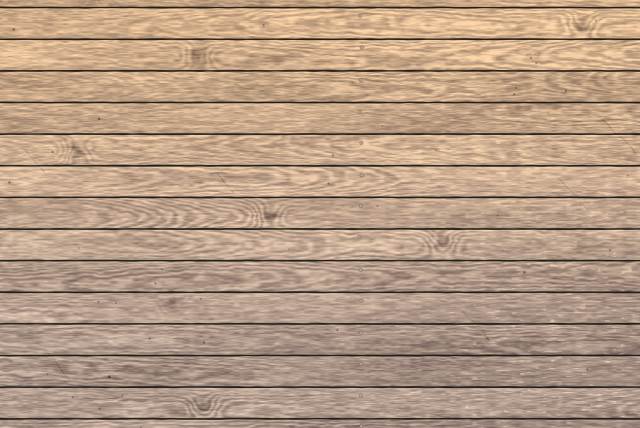
Write a Shadertoy shader that draws this texture.

```glsl
// Weathered horizontal timber boards with dark gaps and a column of nail heads.
// Each board gets its own tone, arched growth rings, fibres, knots and pinholes
// from hashed noise; a few slanting scratches cross them. Unit: canvas height.

const float PITCH = 0.0739;         // board height including its gap
const float FIRST_GAP = 0.0215;     // height of the lowest gap
const float GAP_HALF = 0.0019;
const float NAIL_X = 0.843;
const float NAIL_V = 0.73;          // height of a nail within its board, 0..1
const float NAIL_RADIUS = 0.0042;
const float RING_STRENGTH = 0.17;
const float FIBRE_STRENGTH = 0.62;
const int KNOTS = 2;
const int PINHOLES = 3;
const int SCRATCHES = 6;
const vec3 WOOD_DARK = vec3(0.41, 0.34, 0.315);
const vec3 WOOD_LIGHT = vec3(0.90, 0.80, 0.71);
const vec3 GAP_COLOUR = vec3(0.13, 0.12, 0.10);
const vec3 NAIL_COLOUR = vec3(0.84, 0.76, 0.68);
const vec3 TINT_TOP = vec3(1.06, 1.0, 0.89);
const vec3 TINT_BOTTOM = vec3(0.97, 0.965, 0.985);

float hash(vec2 p) {
    vec3 q = fract(p.xyx * 0.1031);
    q += dot(q, q.yzx + 33.33);
    return fract((q.x + q.y) * q.z);
}

float noise(vec2 p) {
    vec2 i = floor(p), f = fract(p);
    f = f * f * (3.0 - 2.0 * f);
    return mix(mix(hash(i), hash(i + vec2(1, 0)), f.x),
               mix(hash(i + vec2(0, 1)), hash(i + vec2(1, 1)), f.x), f.y);
}

float segmentDistance(vec2 p, vec2 a, vec2 b) {
    vec2 ab = b - a;
    return length(p - a - ab * clamp(dot(p - a, ab) / dot(ab, ab), 0.0, 1.0));
}

float disc(float d, float radius, float px) {
    return 1.0 - smoothstep(radius - px, radius + px, d);
}

// Brightness of bare wood: x along the board, v across it, id names the board.
float woodShade(float x, float v, float id, float y) {
    float seed = id * 17.3 + 40.0;
    float knotBump = 0.0, knotDark = 0.0;
    for (int k = 0; k < KNOTS; k++) {
        vec2 key = vec2(id + 30.0, float(k) * 7.0 + 3.0);
        vec2 centre = vec2(hash(key) * 1.6, 0.3 + 0.4 * hash(key + 11.0));
        float present = step(0.55, hash(key + 23.0));
        vec2 d = (vec2(x, v) - centre) / vec2(0.035, 0.45);
        knotBump += present * exp(-dot(d, d));
        d += 0.5 * (vec2(noise(vec2(x * 70.0, v * 5.0)), noise(vec2(x * 50.0, v * 7.0 + 9.0))) - 0.5);
        knotDark += present * exp(-5.0 * dot(d, d));
    }

    // Growth rings: a parabola across the board drifting along it makes arches.
    float centreLine = 0.15 + 0.7 * noise(vec2(x * 1.3, seed + 5.0));
    float phase = 11.0 * (v - centreLine) * (v - centreLine)
                + 13.0 * noise(vec2(x * 1.7 + seed, seed))
                + 0.9 * noise(vec2(x * 16.0, v * 3.0 + seed))
                + 0.4 * noise(vec2(x * 60.0, v * 9.0 + seed)) + 3.5 * knotBump;
    float rings = sin(6.2832 * phase) * (1.0 - smoothstep(0.25, 0.6, fwidth(phase)));
    float figure = smoothstep(0.25, 0.75, noise(vec2(x * 2.3, seed + 9.0)));

    // Fibres: noise stretched along the board at two scales.
    float fibre = 0.55 * noise(vec2(x * 34.0, y * 260.0 + seed))
                + 0.45 * noise(vec2(x * 85.0, y * 420.0 - seed)) - 0.5;
    float stain = noise(vec2(x * 3.0, v * 1.4 + seed)) - 0.5;
    float tone = hash(vec2(id + 50.0, 2.0)) - 0.5;
    float shade = 0.60 + 0.17 * y + 0.17 * tone + 0.22 * stain;
    shade -= 0.10 * smoothstep(0.5, 1.5, x) * (1.0 - y);
    shade += FIBRE_STRENGTH * fibre + RING_STRENGTH * mix(0.25, 1.0, figure) * rings;

    // Pale worn flecks, mostly low and to the right.
    float fleck = smoothstep(0.80, 0.92, noise(vec2(x * 55.0, y * 230.0 + 90.0)));
    shade += 0.3 * fleck * smoothstep(0.4, 1.4, x) * (1.0 - 0.7 * y);
    return shade - 0.55 * knotDark;
}

void mainImage(out vec4 fragColor, in vec2 fragCoord) {
    float px = 1.0 / iResolution.y;
    vec2 p = fragCoord * px;
    float row = (p.y - FIRST_GAP) / PITCH;
    float id = floor(row), v = row - id;

    float shade = woodShade(p.x, v, id, p.y);
    shade -= 0.22 * exp(-v * PITCH / 0.003);           // rounded lower edge
    shade += 0.16 * exp(-(1.0 - v) * PITCH / 0.005);   // lit upper edge

    for (int i = 0; i < SCRATCHES; i++) {
        vec2 key = vec2(float(i) * 3.0 + 1.0, 71.0);
        vec2 start = vec2(1.5 * hash(key), 0.05 + 0.7 * hash(key + 5.0));
        vec2 reach = vec2(0.7, -0.75) * mix(0.05, 0.14, hash(key + 9.0));
        float bend = 0.006 * (noise(p * 30.0) - 0.5);
        float d = segmentDistance(p + bend, start, start + reach);
        shade -= 0.32 * disc(d, 0.0008, px) * noise(p * 90.0 + 7.0) * 1.5;
    }
    for (int i = 0; i < PINHOLES; i++) {
        vec2 key = vec2(id + 20.0, float(i) * 5.0 + 90.0);
        vec2 hole = vec2(1.5 * hash(key), (id + 0.2 + 0.6 * hash(key + 3.0)) * PITCH + FIRST_GAP);
        shade -= 0.6 * disc(length(p - hole), 0.0022 * hash(key + 8.0) + 0.001, px);
    }
    vec3 colour = mix(WOOD_DARK, WOOD_LIGHT, clamp(shade, -0.35, 1.08));
    colour *= mix(TINT_BOTTOM, TINT_TOP, smoothstep(0.1, 1.0, p.y));

    // Nail heads: dark rim, pale cap and a small dent.
    vec2 jitter = vec2(hash(vec2(id + 9.0, 4.0)), hash(vec2(id + 9.0, 8.0))) - 0.5;
    vec2 nail = vec2(NAIL_X, (id + NAIL_V) * PITCH + FIRST_GAP) + 0.005 * jitter;
    float nailDistance = length(p - nail);
    colour = mix(colour, WOOD_DARK * 0.85, 0.85 * disc(nailDistance, NAIL_RADIUS, px));
    colour = mix(colour, NAIL_COLOUR, disc(nailDistance, NAIL_RADIUS * 0.68, px));
    colour = mix(colour, WOOD_DARK, 0.6 * disc(nailDistance, NAIL_RADIUS * 0.2, px));

    // Gaps with slightly ragged edges.
    float gapDistance = min(v, 1.0 - v) * PITCH + 0.001 * (noise(vec2(p.x * 45.0, id)) - 0.5);
    colour = mix(colour, GAP_COLOUR, disc(gapDistance, GAP_HALF, 0.7 * px));
    fragColor = vec4(colour, 1.0);
}
```
